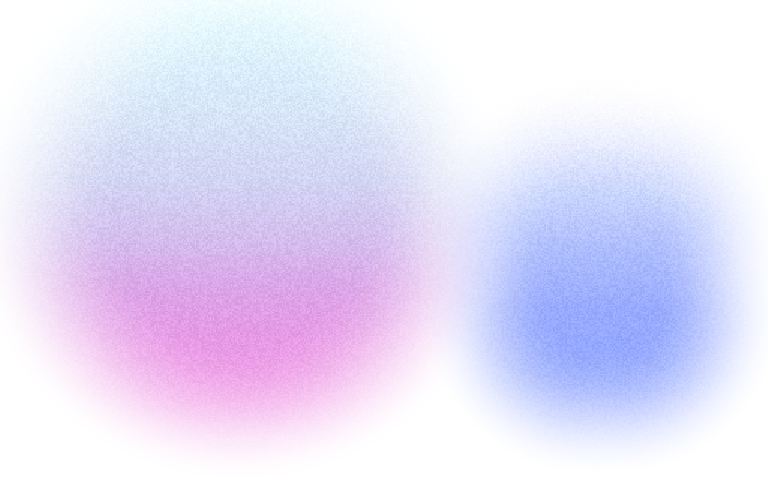
A Shadertoy shader for this background:

```glsl
#define ORB_CENTER vec2(0.50, 0.5625)
#define ORB_RADIUS 0.41
#define ORB_FEATHER 0.16
#define PILL_CENTER vec2(1.254, 0.435)
#define PILL_HALF_SIZE vec2(0.24, 0.29)
#define PILL_CORNER 0.21
#define PILL_FEATHER 0.14
#define GRAIN_CELLS 320.0
#define GRAIN_STRENGTH 0.075

const vec3 PAPER = vec3(1.0);

// Sine-free hash, 0 to 1
float hash(vec2 p) {
    vec3 q = fract(vec3(p.xyx) * 0.1031);
    q += dot(q, q.yzx + 33.33);
    return fract((q.x + q.y) * q.z);
}

float roundedBox(vec2 p, vec2 halfSize, float corner) {
    vec2 q = abs(p) - halfSize + corner;
    return length(max(q, 0.0)) + min(max(q.x, q.y), 0.0) - corner;
}

// Soft coverage of a shape from its signed distance
float glow(float dist, float feather) {
    return 1.0 - smoothstep(-feather, feather, dist);
}

// Linear ramp between two heights
float ramp(float low, float high, float y) {
    return clamp((y - low) / (high - low), 0.0, 1.0);
}

// Pink at the foot, through lilac, to pale cyan
vec3 orbColor(float y) {
    vec3 color = vec3(0.93, 0.52, 0.88);
    color = mix(color, vec3(0.91, 0.585, 0.893), ramp(0.15, 0.27, y));
    color = mix(color, vec3(0.86, 0.645, 0.905), ramp(0.27, 0.40, y));
    color = mix(color, vec3(0.83, 0.74, 0.93), ramp(0.40, 0.50, y));
    color = mix(color, vec3(0.82, 0.83, 0.95), ramp(0.50, 0.62, y));
    color = mix(color, vec3(0.85, 0.91, 0.975), ramp(0.62, 0.79, y));
    return mix(color, vec3(0.84, 0.97, 1.0), ramp(0.79, 1.0, y));
}

// Periwinkle at the foot, fading to a faint lavender
vec3 pillColor(float y) {
    vec3 color = vec3(0.57, 0.65, 1.0);
    color = mix(color, vec3(0.60, 0.67, 1.0), ramp(0.20, 0.36, y));
    color = mix(color, vec3(0.68, 0.74, 1.0), ramp(0.36, 0.48, y));
    color = mix(color, vec3(0.79, 0.835, 1.0), ramp(0.48, 0.60, y));
    return mix(color, vec3(0.95, 0.95, 1.0), ramp(0.60, 0.82, y));
}

void mainImage(out vec4 fragColor, in vec2 fragCoord) {
    vec2 p = fragCoord / iResolution.y;

    // Two blurred shapes on white
    float orb = glow(length(p - ORB_CENTER) - ORB_RADIUS, ORB_FEATHER);
    float pill = glow(roundedBox(p - PILL_CENTER, PILL_HALF_SIZE, PILL_CORNER), PILL_FEATHER);
    vec3 color = mix(PAPER, orbColor(p.y), orb);
    color *= mix(PAPER, pillColor(p.y), pill);

    // Fine grain, only where there is colour
    float grain = hash(floor(p * GRAIN_CELLS)) - 0.5;
    color += grain * GRAIN_STRENGTH * max(orb, pill);

    fragColor = vec4(clamp(color, 0.0, 1.0), 1.0);
}
```
